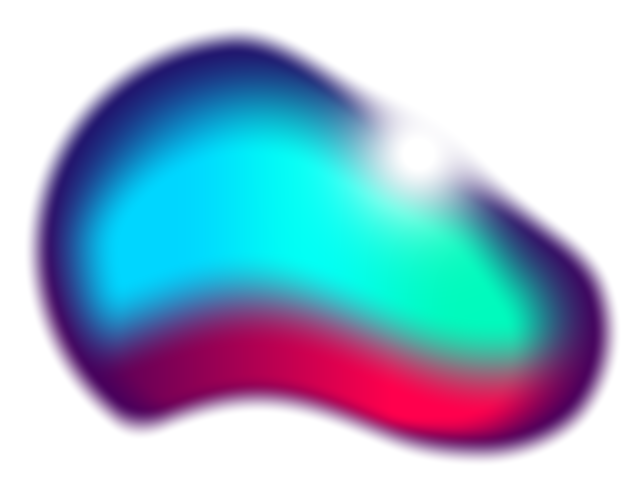
Write a WebGL 1 fragment shader that draws this background.

```glsl
precision highp float;
// Soft blurred gradient blob: cyan and mint over crimson, with a dark violet rim on white.
uniform vec2 u_resolution;

const vec3 WHITE = vec3(1.0);
const vec3 SKY = vec3(0.0, 0.84, 1.0);
const vec3 AQUA = vec3(0.0, 1.0, 0.96);
const vec3 MINT = vec3(0.0, 0.98, 0.74);
const vec3 PLUM = vec3(0.28, 0.0, 0.35);
const vec3 CRIMSON = vec3(1.0, 0.0, 0.30);
const vec3 NAVY = vec3(0.13, 0.07, 0.42);
const vec3 VIOLET = vec3(0.27, 0.0, 0.36);

// Smooth intersection of two distances
float smoothMax(float a, float b, float k) {
  float h = max(k - abs(a - b), 0.0) / k;
  return max(a, b) + 0.25 * h * h * k;
}

// Distance to the convex hull of two circles
float taperedCapsule(vec2 p, vec2 a, vec2 b, float ra, float rb) {
  float len = length(b - a);
  vec2 axis = (b - a) / len;
  vec2 q = p - a;
  q = vec2(abs(q.x * axis.y - q.y * axis.x), dot(q, axis));
  float s = (ra - rb) / len;
  float c = sqrt(1.0 - s * s);
  float k = dot(q, vec2(-s, c));
  if (k < 0.0) return length(q) - ra;
  if (k > c * len) return length(q - vec2(0.0, len)) - rb;
  return dot(q, vec2(c, s)) - ra;
}

// Height of the wavy underside
float underside(float x) {
  return -0.362 + 0.059 * cos(6.912 * (x + 0.1246));
}

// Upper colours, from left to right
vec3 coolColor(float x) {
  vec3 color = mix(SKY, AQUA, smoothstep(-0.30, -0.02, x));
  return mix(color, MINT, smoothstep(-0.02, 0.29, x));
}

// Lower colours, from left to right
vec3 warmColor(float x) {
  return mix(PLUM, CRIMSON, clamp((x + 0.495) / 0.64, 0.0, 1.0));
}

void main() {
  // Centred coordinates, in canvas heights
  vec2 p = (gl_FragCoord.xy - 0.5 * u_resolution) / u_resolution.y;

  // Outline: hull trimmed by a slanted shoulder and a wavy base
  float base = underside(p.x);
  float hull = taperedCapsule(p, vec2(-0.141, -0.005), vec2(0.323, -0.170), 0.428, 0.256);
  float shoulder = dot(p - vec2(-0.057, 0.396), vec2(0.559, 0.829));
  float blob = smoothMax(hull, shoulder, 0.05);
  blob = smoothMax(blob, 0.95 * (base - p.y), 0.05);

  // Cool and warm bands meet along a seam that follows the base
  float seam = base + 0.196 - 0.05 * p.x;
  float warmth = 1.0 - smoothstep(-0.10, 0.10, p.y - seam);
  vec3 color = mix(coolColor(p.x), warmColor(p.x), warmth);

  // Dark rim, wider at the top and the right
  float rimWidth = 0.168 + 0.084 * smoothstep(0.0, 0.247, p.y)
    + 0.084 * smoothstep(0.263, 0.498, p.x) - 0.076 * warmth;
  float inner = smoothstep(0.0, rimWidth, -hull) * smoothstep(-0.025, 0.05, -blob);
  vec3 rim = mix(VIOLET, NAVY, smoothstep(-0.2, 0.25, p.y));
  color = mix(rim, color, inner);

  // White glow on the shoulder
  vec2 toGlow = (p - vec2(0.199, 0.189)) / 0.135;
  float glow = exp(-dot(toGlow, toGlow));
  color = mix(color, WHITE, min(1.05 * glow, 1.0));

  // Blurred edge, softer near the glow
  float blur = mix(0.030, 0.067, glow);
  float coverage = 1.0 - smoothstep(-blur, blur, blob);
  gl_FragColor = vec4(mix(WHITE, color, coverage), 1.0);
}
```
